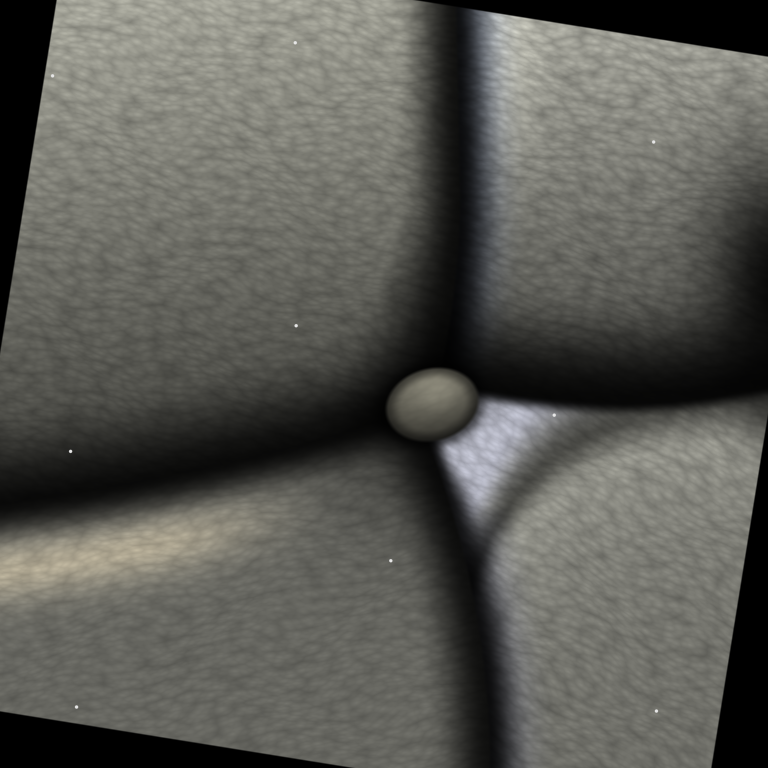
Write a Shadertoy shader that draws this texture.

```glsl
// Tufted grey leather: four padded panels meeting at a button, on a tilted square.

const vec2 BUTTON = vec2(0.563, 0.473);
const float TILT = 0.159;

mat2 rotation(float a) {
    float c = cos(a), s = sin(a);
    return mat2(c, s, -s, c);
}

vec2 hash2(vec2 p) {
    vec3 q = fract(p.xyx * vec3(0.1031, 0.1030, 0.0973));
    q += dot(q, q.yzx + 33.33);
    return fract((q.xx + q.yz) * q.zy);
}

float bump(float x, float width) {
    return exp(-x * x / (width * width));
}

// Cellular noise: distance to the nearest jittered point
float cellular(vec2 p) {
    vec2 cell = floor(p), f = fract(p);
    float nearest = 4.0;
    for (int j = -1; j <= 1; j++)
        for (int i = -1; i <= 1; i++) {
            vec2 o = vec2(i, j);
            vec2 d = o + hash2(cell + o + 50.0) - f;
            nearest = min(nearest, dot(d, d));
        }
    return sqrt(nearest);
}

// Wrinkles stretched along a given direction, centred on zero
float leatherGrain(vec2 p, float angle) {
    vec2 q = rotation(-angle) * p;
    q.y += 0.004 * sin(q.x * 31.0 + 2.0 * sin(q.y * 23.0));
    float coarse = cellular(q * vec2(34.0, 88.0));
    float fine = cellular(q * vec2(80.0, 170.0) + 9.0);
    return 0.65 * (0.5 - coarse) + 0.35 * (0.5 - fine);
}

// Seam paths, each a gentle parabola
float seamHeight(float x) {
    float left = 0.343 + 0.13 * x + 0.18 * x * x;
    float right = 0.475 + 0.55 * (x - 0.8) * (x - 0.8);
    return mix(left, right, smoothstep(0.54, 0.60, x));
}

float seamAcross(float y) {
    float sag = max(0.75 - y, 0.0);
    float upper = 0.599 - 0.46 * sag * sag - 0.02 * max(y - 0.75, 0.0);
    float lower = 0.638 - 0.44 * y * y;
    return mix(lower, upper, smoothstep(0.45, 0.50, y));
}

// Panels: s holds signed offsets from the upright and level seams
vec3 upperLeft(vec2 p, vec2 s) {
    float light = 0.35 + 0.62 * (p.y - 0.55) - 0.07 * p.x;
    float side = mix(0.15, 0.085, smoothstep(0.5, 0.75, p.y));
    light *= 0.12 + 0.88 * smoothstep(-0.015, 0.13, s.y);
    light *= 0.12 + 0.88 * smoothstep(0.0, side, -s.x);
    light *= 1.0 + 0.38 * leatherGrain(p, -0.2);
    return light * vec3(1.01, 1.01, 0.94);
}

vec3 upperRight(vec2 p, vec2 s) {
    float light = 0.34 + 0.72 * (p.y - 0.6);
    light += 0.10 * bump(s.x - 0.07, 0.04) * smoothstep(0.65, 0.95, p.y);
    light *= 0.10 + 0.90 * smoothstep(0.0, 0.15, s.y);
    light *= 0.10 + 0.90 * smoothstep(0.0, 0.06, s.x);
    light *= 1.0 - 0.9 * bump(length((p - vec2(1.01, 0.63)) / vec2(0.085, 0.16)), 1.0);
    light *= 1.0 + 0.42 * leatherGrain(p, -0.25);
    vec3 tint = mix(vec3(0.90, 0.96, 1.08), vec3(1.01, 1.01, 0.95), smoothstep(0.0, 0.09, s.x));
    return light * tint;
}

vec3 lowerLeft(vec2 p, vec2 s) {
    float ridge = bump(s.y + 0.088, 0.042) * (1.0 - smoothstep(0.18, 0.46, p.x));
    float light = 0.39 + 0.24 * ridge;
    light *= 0.10 + 0.90 * smoothstep(0.0, 0.065, -s.y);
    light *= 0.15 + 0.85 * smoothstep(0.0, 0.085, -s.x);
    light *= 1.0 - 0.55 * bump(length(p - BUTTON), 0.15);
    light *= 1.0 + 0.30 * leatherGrain(p, 0.15);
    return light * mix(vec3(1.0, 1.0, 0.94), vec3(1.06, 1.01, 0.88), ridge);
}

vec3 lowerRight(vec2 p, vec2 s) {
    // A shaded fold divides a bright pleat from the main cushion
    float fold = p.y - 0.48 + 0.15 * exp((0.66 - p.x) / 0.1);
    float cushion = 0.40 + 0.21 * exp(min(fold, 0.0) / 0.17);
    cushion = mix(0.27, cushion, smoothstep(0.01, -0.055, fold));
    float pleat = smoothstep(0.0, 0.10, fold);
    float pleatLight = mix(0.70, 0.40, smoothstep(0.66, 0.90, p.x));
    float light = mix(cushion, pleatLight, pleat);
    float side = mix(0.055, 0.025, smoothstep(0.30, 0.42, p.y));
    light *= 0.10 + 0.90 * smoothstep(0.0, side, s.x);
    light *= 0.10 + 0.90 * smoothstep(0.0, 0.02, -s.y);
    light *= 1.0 - 0.45 * smoothstep(0.93, 1.02, p.x) * smoothstep(0.38, 0.46, p.y);
    light *= 1.0 + 0.36 * leatherGrain(p, -0.45);
    float cool = max(pleat, 1.0 - smoothstep(0.0, 0.09, s.x));
    return light * mix(vec3(1.0, 1.0, 0.94), vec3(0.97, 0.98, 1.05), cool);
}

vec3 addButton(vec3 color, vec2 p, float aa) {
    vec2 q = rotation(-0.25) * (p - BUTTON) / vec2(0.061, 0.047);
    float r = length(q);
    float light = 0.31 + 0.11 * q.y + 0.16 * bump(length(q - vec2(0.15, 0.3)), 0.65);
    light *= 1.0 - 0.5 * smoothstep(0.65, 1.0, r);
    light *= 1.0 + 0.12 * leatherGrain(p, 0.4);
    color *= 1.0 - 0.6 * bump(max(r - 1.0, 0.0), 0.22);
    return mix(color, light * vec3(1.03, 1.01, 0.90), 1.0 - smoothstep(0.94, 1.04 + aa * 10.0, r));
}

// Sparse bright dust, one speck in each cell of a coarse grid
float dust(vec2 p, float aa) {
    vec2 cell = floor(p * 3.0);
    vec2 center = (cell + 0.15 + 0.7 * hash2(cell + 7.0)) / 3.0;
    return 1.0 - smoothstep(0.0012, 0.0018 + aa, length(p - center));
}

void mainImage(out vec4 fragColor, in vec2 fragCoord) {
    vec2 p = fragCoord / iResolution.xy;
    float aa = 1.0 / iResolution.y;
    vec2 s = p - vec2(seamAcross(p.y), seamHeight(p.x));
    vec2 pick = smoothstep(-0.003, 0.003, s);

    vec3 top = mix(upperLeft(p, s), upperRight(p, s), pick.x);
    vec3 bottom = mix(lowerLeft(p, s), lowerRight(p, s), pick.x);
    vec3 color = addButton(mix(bottom, top, pick.y), p, aa);

    // Tilted square boundary
    vec2 q = abs(rotation(TILT) * (p - 0.5));
    color *= 1.0 - smoothstep(-aa, aa, max(q.x, q.y) - 0.5);
    color = mix(color, vec3(0.9), dust(p, aa));
    fragColor = vec4(clamp(color, 0.0, 1.0), 1.0);
}
```
